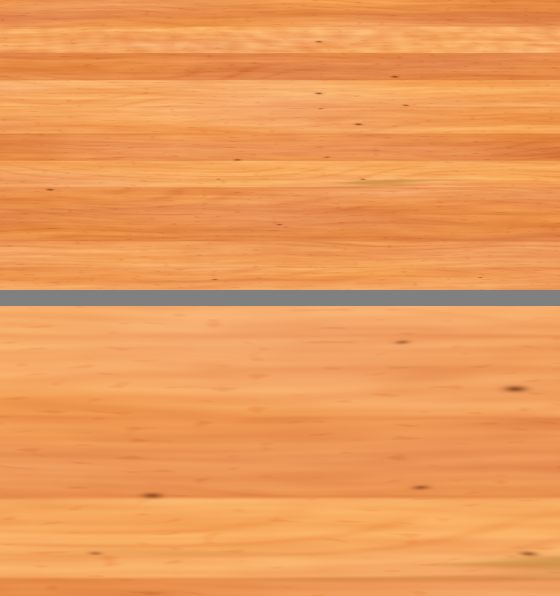
Top: the whole. Bottom: its middle third, enlarged.
Reproduce this texture procedurally as a Shadertoy shader.

```glsl
// Horizontal planks of warm cherry wood with fine streaked grain and small dark flecks.

const float BOARDS_PER_HEIGHT = 10.8;
const float BOARD_OFFSET = 0.18;
const float BOARD_TONES[11] = float[11](
    0.54, 0.57, 0.29, 0.40, 0.69, 0.27, 0.61, 0.71, 0.25, 0.69, 0.34);

const vec3 DARK_WOOD  = vec3(0.855, 0.480, 0.230);
const vec3 MID_WOOD   = vec3(0.940, 0.603, 0.335);
const vec3 LIGHT_WOOD = vec3(0.990, 0.740, 0.480);
const vec3 FLECK_WOOD = vec3(0.450, 0.210, 0.080);

float hash(vec2 cell) {
    vec3 q = fract(vec3(cell.xyx) * 0.1031);
    q += dot(q, q.yzx + 33.33);
    return fract((q.x + q.y) * q.z);
}

vec2 gradientAt(vec2 cell) {
    float angle = 6.2832 * hash(cell);
    return vec2(cos(angle), sin(angle));
}

// Gradient noise, roughly -0.7 to 0.7
float noise(vec2 p) {
    vec2 i = floor(p), f = fract(p);
    vec2 u = f * f * f * (f * (f * 6.0 - 15.0) + 10.0);
    vec2 e = vec2(1.0, 0.0);
    float low  = mix(dot(gradientAt(i), f),
                     dot(gradientAt(i + e), f - e), u.x);
    float high = mix(dot(gradientAt(i + e.yx), f - e.yx),
                     dot(gradientAt(i + 1.0), f - 1.0), u.x);
    return mix(low, high, u.y);
}

// Noise stretched along the grain, different on every board
float streaks(vec2 p, vec2 frequency, float seed) {
    return noise(p * frequency + vec2(seed * 17.3, seed * 41.7) + 60.0);
}

// Thin growth rings cut lengthwise, as narrow crests of a warped wave
float ringLines(vec2 p, float density, float seed) {
    float bend = 5.0 * streaks(p, vec2(0.9, 7.0), seed + 3.0);
    float wave = 0.5 + 0.5 * sin(6.2832 * (p.y * density + bend));
    return pow(wave, 4.0) * smoothstep(-0.15, 0.4, streaks(p, vec2(1.6, 16.0), seed + 5.0));
}

// Lightness of one board: 0 is dark, 1 is light
float boardTone(vec2 p, float index) {
    float row = clamp(index, 0.0, 10.0);
    float seed = row + 1.0;
    p.y += 0.012 * streaks(p, vec2(2.2, 5.0), seed) + 0.012 * (hash(vec2(seed, 4.0)) - 0.5) * p.x;

    float tone = BOARD_TONES[int(row)];
    tone += 0.36 * streaks(p, vec2(0.8, 24.0), seed);
    tone += 0.24 * streaks(p, vec2(1.8, 60.0), seed + 20.0);
    tone += 0.20 * streaks(p, vec2(6.0, 125.0), seed + 40.0);
    tone -= 0.17 * ringLines(p, 44.0, seed);

    // Curly figure lies across the grain, strong on few boards
    float curl = mix(0.06, 0.32, step(8.5, row) * step(row, 9.5));
    tone += curl * streaks(p + vec2(p.y * 0.6, 0.0), vec2(15.0, 42.0), seed + 60.0);

    // Short dark pores
    tone -= 0.20 * smoothstep(0.25, 0.6, streaks(p, vec2(26.0, 140.0), seed + 80.0));
    return tone;
}

vec3 woodColor(float tone) {
    vec3 lower = mix(DARK_WOOD, MID_WOOD, clamp(tone * 2.0, -0.4, 1.0));
    return mix(lower, LIGHT_WOOD, clamp(tone * 2.0 - 1.0, 0.0, 1.0));
}

// Soft flat spots scattered over the canvas
float flecks(vec2 p, float aspect) {
    float mask = 0.0;
    for (int i = 0; i < 14; i++) {
        float id = float(i) + 1.0;
        vec2 center = vec2(hash(vec2(id, 7.0)) * aspect, hash(vec2(id, 19.0)));
        float size = mix(0.5, 1.0, hash(vec2(id, 31.0)));
        vec2 d = (p - center) / (size * vec2(0.013, 0.0035));
        d.y += 0.4 * d.x * (hash(vec2(id, 43.0)) - 0.5);
        mask = max(mask, size * exp(-dot(d, d)));
    }
    return mask;
}

void mainImage(out vec4 fragColor, in vec2 fragCoord) {
    vec2 p = fragCoord / iResolution.y;
    float aspect = iResolution.x / iResolution.y;

    // Blend the two nearest boards over a narrow joint
    float level = p.y * BOARDS_PER_HEIGHT + BOARD_OFFSET - 0.5;
    float row = floor(level);
    float across = fract(level) - 0.5;
    float tone = mix(boardTone(p, row), boardTone(p, row + 1.0),
                     smoothstep(-0.03, 0.03, across));
    tone -= 0.10 * (1.0 - smoothstep(0.0, 0.05, abs(across)));

    // Slight falloff of light toward the sides
    float side = p.x / aspect - 0.48;
    tone += 0.05 - 0.36 * side * side;
    vec3 color = woodColor(tone);

    // Drift between pinkish and golden wood
    float hue = streaks(p, vec2(1.2, 14.0), 91.0) + 0.6 * (0.5 - tone);
    color += hue * vec3(-0.012, -0.006, 0.055);

    // Thin olive mineral streaks along one light board
    float vein = smoothstep(0.12, 0.45, streaks(p, vec2(2.0, 75.0), 33.0));
    vein *= smoothstep(0.03, 0.0, abs(p.y - 0.37)) * smoothstep(0.6, 1.1, p.x);
    color = mix(color, vec3(0.74, 0.50, 0.20), 0.6 * vein);

    color = mix(color, FLECK_WOOD, 0.75 * flecks(p, aspect));
    fragColor = vec4(clamp(color, 0.0, 1.0), 1.0);
}
```
